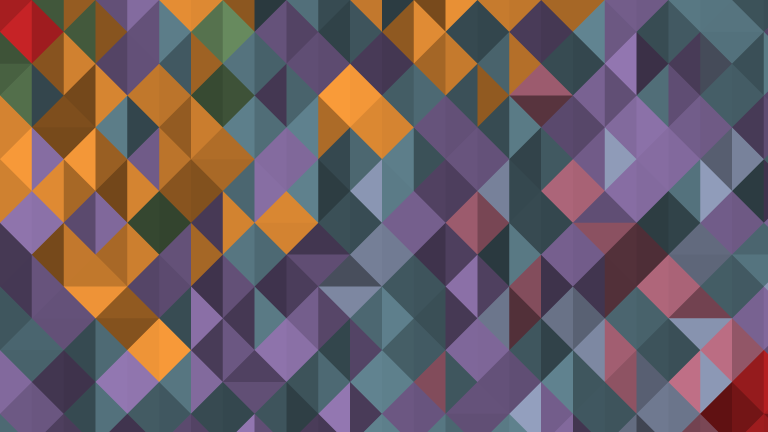
Give the GLSL for this background, as a WebGL 2 fragment shader.

```glsl
#version 300 es
precision highp float;

#define ACROSS 24.13      // half-diamonds across the canvas
#define FLAT_SPLIT 0.08   // share of diamonds split by a level line
#define SAME_HUE 0.60     // share of diamonds with one hue
#define SAME_SHADE 0.38   // share of diamonds with one shade
#define DARKEST 0.42
#define HALF_STEP 0.025   // slight shade step between halves
#define SAMPLES 4

uniform vec2 u_resolution;
out vec4 fragColor;

const vec3 ORANGE = vec3(1.00, 0.62, 0.23);
const vec3 TEAL   = vec3(0.39, 0.53, 0.58);
const vec3 PURPLE = vec3(0.58, 0.47, 0.70);
const vec3 BLUE   = vec3(0.58, 0.63, 0.75);
const vec3 PINK   = vec3(0.77, 0.45, 0.54);
const vec3 GREEN  = vec3(0.42, 0.56, 0.38);
const vec3 RED    = vec3(0.78, 0.14, 0.15);

// Each hue gathers around a region: centre (from top left), radius, weight
const int REGIONS = 11;
const vec3 HUES[REGIONS] = vec3[](
  ORANGE, ORANGE, ORANGE, ORANGE, TEAL, PURPLE, BLUE, PINK, GREEN, RED, RED);
const vec4 AREAS[REGIONS] = vec4[](
  vec4(0.10, 0.13, 0.16, 5.0),
  vec4(0.63, 0.02, 0.09, 4.0),
  vec4(0.20, 0.34, 0.06, 7.0),
  vec4(0.48, 0.11, 0.05, 6.0),
  vec4(0.44, 0.22, 0.48, 1.2),
  vec4(0.50, 0.28, 0.48, 1.2),
  vec4(0.85, 0.50, 0.28, 1.8),
  vec4(0.80, 0.38, 0.18, 1.2),
  vec4(0.14, 0.13, 0.15, 1.1),
  vec4(0.00, 0.00, 0.05, 40.0),
  vec4(0.99, 0.56, 0.03, 40.0));

float hash(vec3 p) {
  return fract(sin(dot(p, vec3(127.1, 311.7, 74.7))) * 43758.5453);
}

// Weighted random choice of a hue, by closeness to each region
vec3 pickHue(vec2 place, vec2 id, float seed) {
  vec3 hue = TEAL;
  float best = 1e9;
  for (int i = 0; i < REGIONS; i++) {
    vec2 away = (place - AREAS[i].xy) / AREAS[i].z;
    float weight = AREAS[i].w * exp(-dot(away, away)) + 1e-4;
    float roll = hash(vec3(id, seed + float(i) * 1.37));
    float wait = -log(roll + 1e-5) / weight;
    if (wait < best) {
      best = wait;
      hue = HUES[i];
    }
  }
  return hue;
}

// Diamond lattice, each diamond cut into two triangles
vec3 mosaic(vec2 p) {
  vec2 id = floor(0.5 * vec2(p.x + p.y, p.x - p.y) + 0.5);
  vec2 centre = vec2(id.x + id.y, id.x - id.y);
  vec2 local = p - centre;

  bool flatCut = hash(vec3(id, 1.3)) < FLAT_SPLIT;
  float side = step(0.0, flatCut ? local.y : local.x);
  float hueSide = hash(vec3(id, 2.9)) < SAME_HUE ? 0.0 : side;
  float shadeSide = hash(vec3(id, 4.1)) < SAME_SHADE ? 0.0 : side;

  vec3 hue = pickHue(centre / ACROSS, id, 11.0 + 23.0 * hueSide);
  float light = hash(vec3(id, 6.7 + 3.9 * shadeSide));
  return hue * (mix(DARKEST, 1.0, light) - HALF_STEP * side);
}

void main() {
  // Average sub-samples to smooth the edges
  vec3 sum = vec3(0.0);
  for (int j = 0; j < SAMPLES; j++) {
    for (int i = 0; i < SAMPLES; i++) {
      vec2 offset = (vec2(i, j) + 0.5) / float(SAMPLES) - 0.5;
      vec2 spot = gl_FragCoord.xy + offset;
      spot.y = u_resolution.y - spot.y;
      sum += mosaic(spot / u_resolution.x * ACROSS);
    }
  }
  fragColor = vec4(sum / float(SAMPLES * SAMPLES), 1.0);
}
```
